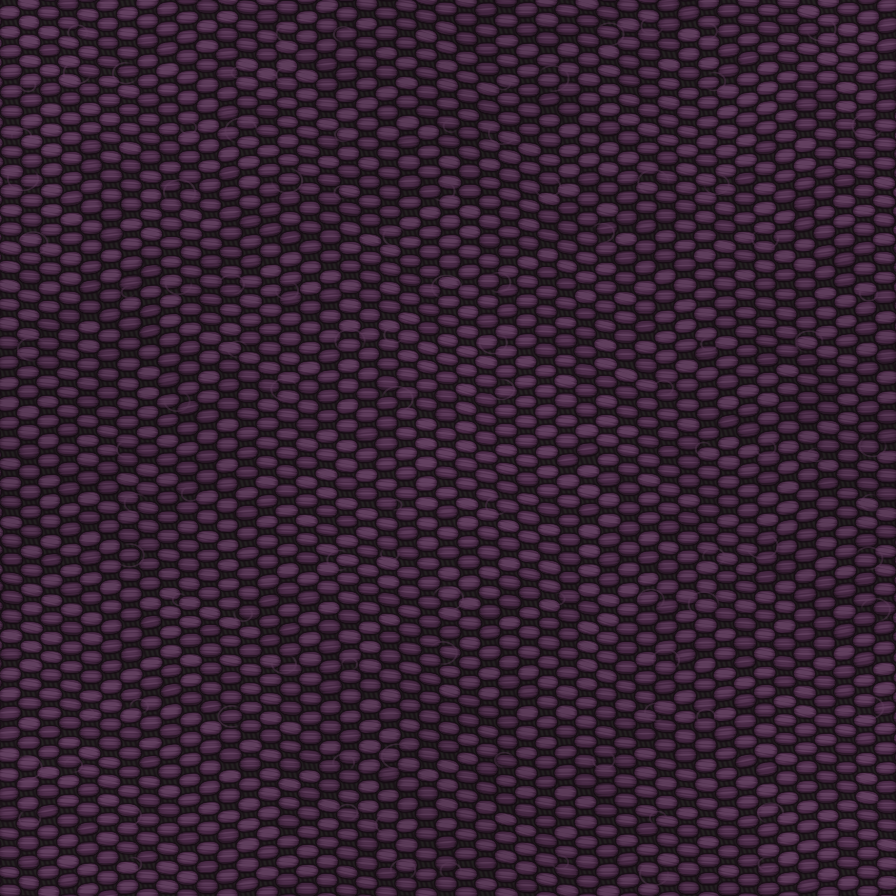
A Shadertoy shader for this texture:

```glsl
// Coarse two-tone plain weave: plump purple yarn floats in staggered columns
// over ribbed near-black yarn. Each float is a superellipse shaded as a dome,
// with layered-sine fibres, per-float variation and a few curled stray hairs.

const vec2 WEAVE = vec2(45.0, 46.0); // columns, floats per column
const vec3 SHADOW = vec3(0.085, 0.045, 0.075);
const vec3 DEEP   = vec3(0.16, 0.09, 0.15);
const vec3 PURPLE = vec3(0.27, 0.15, 0.26);
const vec3 LIT    = vec3(0.37, 0.24, 0.36);
const vec3 BLACK_YARN = vec3(0.14, 0.13, 0.13);

float hash(vec2 p) {
    p = fract(p * vec2(0.1031, 0.1137));
    p += dot(p, p.yx + 33.33);
    return fract((p.x + p.y) * p.x * 91.7);
}

// Slow waviness of the threads, in weave cells
vec2 threadDrift(vec2 p) {
    return vec2(0.10 * sin(p.y * 13.0 + 2.0 * sin(p.x * 5.0)),
                0.22 * sin(p.x * 9.0 + 1.3) + 0.10 * sin(p.x * 31.0 + p.y * 17.0));
}

// Fine strands running along a float
float fibres(vec2 q, float seed) {
    float y = q.y * (1.0 + 0.5 * q.x * q.x) + (seed - 0.5) * 0.25 * q.x;
    return 0.6 * sin(y * 27.0 + seed * 40.0 + 2.0 * q.x)
         + 0.4 * sin(y * 49.0 - seed * 70.0 + 5.0 * q.x);
}

// Coverage of loose curled hairs, one candidate per coarse cell
float strayHairs(vec2 p, float pixel) {
    vec2 g = p * 17.0, id = floor(g);
    vec2 centre = 0.35 + 0.3 * vec2(hash(id + 3.0), hash(id + 71.0));
    vec2 d = fract(g) - centre;
    float turn = 6.283 * hash(id + 19.0);
    float radius = 0.12 + 0.18 * hash(id + 41.0);
    float ring = abs(length(d * vec2(1.0, 1.25)) - radius);
    float arc = smoothstep(-0.1, 0.1, dot(d, vec2(cos(turn), sin(turn))) + 0.4 * radius);
    float line = 1.0 - smoothstep(0.006, 0.012 + 17.0 * pixel, ring);
    return line * arc * step(0.6, hash(id + 7.0));
}

void mainImage(out vec4 fragColor, in vec2 fragCoord) {
    vec2 p = fragCoord / iResolution.xy;
    float pixel = 1.0 / min(iResolution.x, iResolution.y);
    vec2 g = p * WEAVE + threadDrift(p);

    // Find the float that lies on top, letting neighbours overlap slightly
    float r = 9.0, seed = 0.0;
    vec2 q = vec2(0.0);
    for (int i = -1; i <= 1; i++) {
        float column = floor(g.x) + float(i);
        float v = g.y + 0.5 * mod(column, 2.0);
        float h = hash(vec2(column, floor(v)) + 11.0);
        vec2 c = vec2(g.x - column - 0.5, fract(v) - 0.5);
        c.y += 0.08 * (h - 0.5) + 0.12 * (fract(h * 7.0) - 0.5) * c.x;
        vec2 size = vec2(0.54 + 0.05 * fract(h * 13.0), 0.32 + 0.06 * fract(h * 29.0));
        vec2 a = abs(c) / size;
        float shape = a.x * a.x * a.x + a.y * a.y;
        if (shape < r) { r = shape; q = c; seed = h; }
    }

    // Black yarn: slanted ribs sinking into shadow beside the floats
    float rib = 0.5 + 0.5 * sin(6.283 * (g.x * 4.0 + g.y * 1.2));
    float open = smoothstep(0.9, 1.7, r);
    vec3 col = mix(SHADOW, BLACK_YARN, open * (0.3 + 0.7 * rib));

    // Purple float: dome lit from above, frayed along its strands
    float strand = fibres(q, seed);
    float dome = sqrt(max(0.0, 1.0 - r));
    float light = dome + 0.55 * q.y + 0.14 * strand + 0.25 * (seed - 0.5);
    vec3 yarn = mix(SHADOW, DEEP, smoothstep(-0.15, 0.25, light));
    yarn = mix(yarn, PURPLE, smoothstep(0.3, 0.72, light));
    yarn = mix(yarn, LIT, smoothstep(0.7, 1.08, light));
    float soft = 0.08 + 110.0 * pixel;
    float cover = 1.0 - smoothstep(1.0 - soft, 1.0 + soft, r + 0.06 * strand);
    col = mix(col, yarn, cover);

    // Stray hairs and faint broad unevenness of the cloth
    col = mix(col, LIT, 0.4 * strayHairs(p, pixel));
    col *= 1.0 + 0.05 * sin(p.x * 7.0 + 1.0) * sin(p.y * 8.0 + 0.6);
    fragColor = vec4(col, 1.0);
}
```
